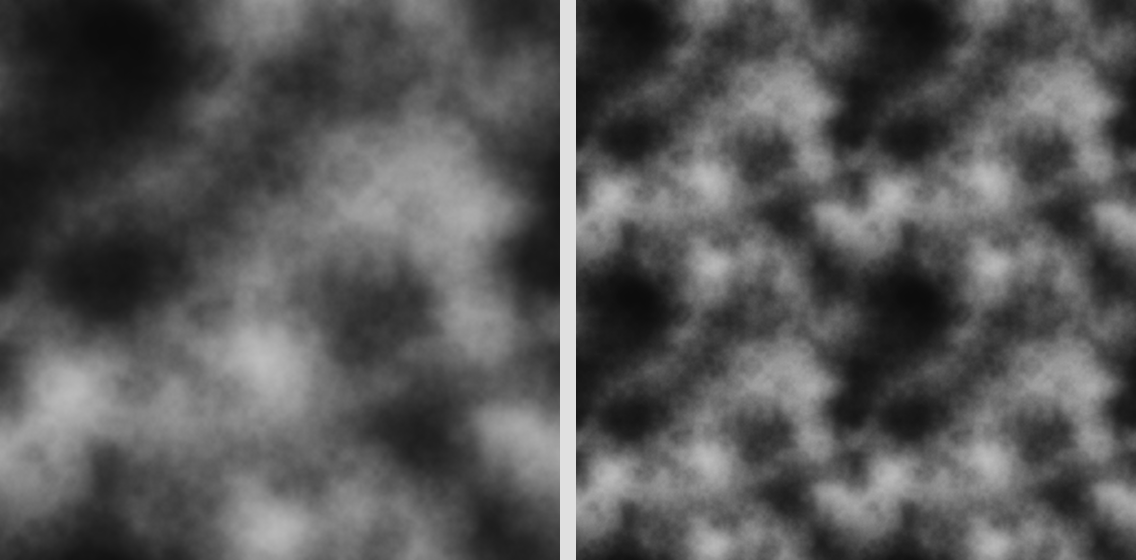
Left, the tile; right, the same tile 2 across and 2 down.
Give the GLSL for this texture, as a WebGL 2 fragment shader.

```glsl
#version 300 es
precision highp float;
// Soft, seamless grey cloud field with broad billows and fine misty detail.

uniform vec2 u_resolution;
out vec4 fragColor;

const float TAU = 6.2831853;
const int MAX_WAVE = 6;         // highest whole wave count per tile
const float ROLLOFF = 2.0;      // flattens the longest waves
const int DETAIL_OCTAVES = 5;
const float SOFT_LIMIT = 2.3;   // density where extremes level off

// Integer hash to the range 0..1.
float hash(ivec2 cell, int seed) {
    uvec2 q = uvec2(cell + 64) * uvec2(1597u, 3812u) + uint(seed) * 7919u;
    uint n = (q.x ^ (q.y * 2713u)) * 747796u + 12345u;
    n ^= n >> 15;
    n *= 739397u;
    n ^= n >> 13;
    n *= 277803u;
    n ^= n >> 16;
    return float(n & 65535u) / 65535.0;
}

// Sum of whole-number waves with random phases, scaled to unit variance.
float billows(vec2 uv, int seed) {
    float sum = 0.0;
    float power = 0.0;
    for (int ky = 0; ky <= MAX_WAVE; ky++) {
        for (int kx = -MAX_WAVE; kx <= MAX_WAVE; kx++) {
            int lengthSq = kx * kx + ky * ky;
            bool mirrored = ky == 0 && kx <= 0;
            if (mirrored || lengthSq > MAX_WAVE * MAX_WAVE) continue;
            float amplitude = 1.0 / (float(lengthSq) + ROLLOFF);
            float phase = hash(ivec2(kx, ky), seed);
            float turns = dot(vec2(kx, ky), uv) + phase;
            sum += amplitude * cos(TAU * fract(turns));
            power += 0.5 * amplitude * amplitude;
        }
    }
    return sum * inversesqrt(power);
}

// Value noise in -1..1 that wraps after the given number of cells.
float tiledNoise(vec2 uv, int cells, int seed) {
    vec2 p = uv * float(cells);
    vec2 f = fract(p);
    vec2 blend = f * f * f * (f * (f * 6.0 - 15.0) + 10.0);
    ivec2 lo = ivec2(floor(p)) % cells;
    ivec2 hi = (lo + 1) % cells;
    float bottom = mix(hash(lo, seed), hash(ivec2(hi.x, lo.y), seed), blend.x);
    float top = mix(hash(ivec2(lo.x, hi.y), seed), hash(hi, seed), blend.x);
    return 2.0 * mix(bottom, top, blend.y) - 1.0;
}

// Finer octaves, each half as strong and twice as dense.
float mist(vec2 uv, int cells, int seed) {
    float sum = 0.0;
    float amplitude = 1.0;
    for (int i = 0; i < DETAIL_OCTAVES; i++) {
        sum += amplitude * tiledNoise(uv, cells, seed + i);
        amplitude *= 0.5;
        cells *= 2;
    }
    return sum;
}

// Levels off extremes, lifts highlights and compresses shadows.
float tone(float density) {
    float d = SOFT_LIMIT * tanh(density / SOFT_LIMIT);
    return 0.308 + d * (0.181 + 0.027 * d);
}

void main() {
    vec2 uv = gl_FragCoord.xy / u_resolution;
    float density = 1.04 * billows(uv, 11) + 0.41 * mist(uv, 16, 31);
    fragColor = vec4(vec3(clamp(tone(density), 0.0, 1.0)), 1.0);
}
```
